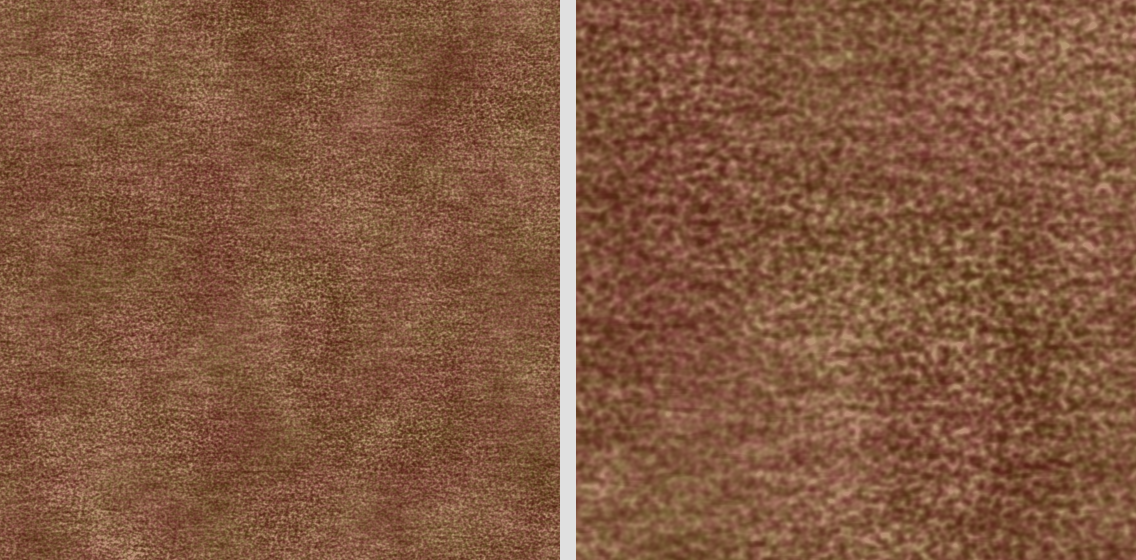
Left: the whole. Right: its middle third, enlarged.
This texture is drawn by a Shadertoy shader. Its source:

```glsl
// Worn chenille cloth: russet ground with tan pile tips, set in fine rows.
// Layers of gradient noise give the pile grain, the weft streaks and the
// soft worn clouds; their sum picks a tone between dark and light thread.

const vec3 DARK_THREAD  = vec3(0.390, 0.220, 0.130);
const vec3 LIGHT_THREAD = vec3(0.670, 0.510, 0.400);
const vec3 OLIVE_SHIFT  = vec3(-0.006, 0.012, -0.006);
const float MEAN_TONE   = 0.42;
const float TONE_SPREAD = 0.265;

float hash(vec2 p) {
    vec3 q = fract(p.xyx * 0.1031);
    q += dot(q, q.yzx + 33.33);
    return fract((q.x + q.y) * q.z);
}

// Dot product of a random unit gradient with the offset from its corner
float cornerSlope(vec2 cell, vec2 offset) {
    float angle = 6.2832 * hash(cell);
    return dot(vec2(cos(angle), sin(angle)), offset);
}

// Gradient noise scaled to a spread of about one
float noise(vec2 p) {
    vec2 cell = floor(p);
    vec2 f = p - cell;
    vec2 w = f * f * f * (f * (f * 6.0 - 15.0) + 10.0);
    vec2 e = vec2(1.0, 0.0);
    float low  = mix(cornerSlope(cell, f), cornerSlope(cell + e, f - e), w.x);
    float high = mix(cornerSlope(cell + e.yx, f - e.yx),
                     cornerSlope(cell + e.xx, f - e.xx), w.x);
    return 4.5 * mix(low, high, w.y);
}

vec2 rotate(vec2 p, float angle) {
    float c = cos(angle), s = sin(angle);
    return vec2(c * p.x - s * p.y, s * p.x + c * p.y);
}

// Worn patches, a little taller than wide
float clouds(vec2 p) {
    float sum = 0.0, weight = 0.62;
    for (int i = 0; i < 4; i++) {
        sum += weight * noise(p);
        p = rotate(p, 0.5) * 2.1 + 17.3;
        weight *= 0.72;
    }
    return sum;
}

// Short pile tips: coarse tufts plus finer fibres
float pile(vec2 uv) {
    float tufts  = noise(rotate(uv, 0.13) * vec2(150.0, 195.0) + 40.0);
    float fibres = noise(rotate(uv, -0.41) * vec2(250.0, 280.0) + 90.0);
    return 0.66 * tufts + 0.42 * fibres;
}

// Horizontal weft: wide soft streaks and thin dark gaps between rows
float weft(vec2 uv) {
    float streaks = noise(uv * vec2(24.0, 137.0) + 130.0);
    float bands   = noise(uv * vec2(7.0, 63.0) + 210.0);
    float gaps    = smoothstep(0.7, 1.8, noise(uv * vec2(33.0, 181.0) + 270.0));
    return 0.30 * streaks + 0.16 * bands - 0.55 * (gaps - 0.12);
}

void mainImage(out vec4 fragColor, in vec2 fragCoord) {
    vec2 uv = fragCoord / iResolution.y;

    // Some patches have crisper pile than others
    float crispness = 1.0 + 0.13 * noise(uv * vec2(6.0, 7.0) + 320.0);
    float tone = crispness * pile(uv) + weft(uv)
               + 0.42 * clouds(uv * vec2(4.2, 3.1) + 5.7);

    // Bright tips stand out slightly more than dark gaps
    tone += 0.08 * (tone * tone - 1.0);
    tone = clamp(tone, -2.3, 2.9);
    vec3 color = mix(DARK_THREAD, LIGHT_THREAD, MEAN_TONE + TONE_SPREAD * tone);

    // Threads drift between russet and olive tan
    float hueDrift = noise(uv * vec2(110.0, 140.0) + 410.0)
                   + 0.6 * noise(uv * vec2(9.0, 11.0) + 470.0);
    color += OLIVE_SHIFT * hueDrift;

    fragColor = vec4(clamp(color, 0.0, 1.0), 1.0);
}
```
